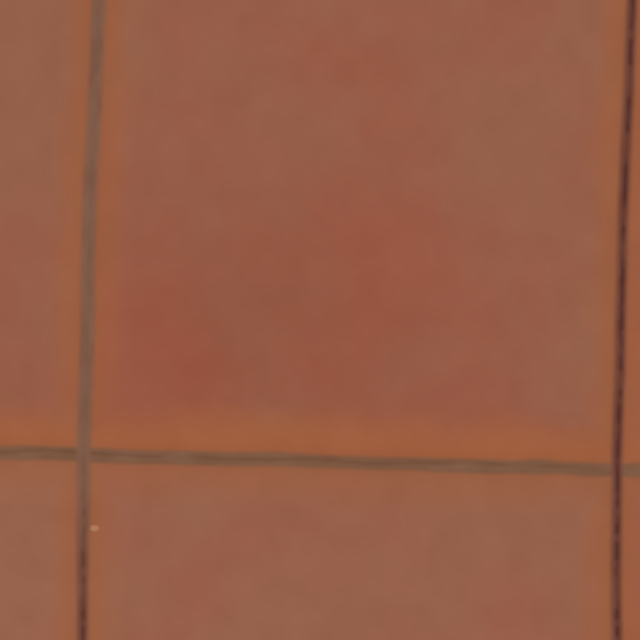
Give the GLSL for this texture, as a Shadertoy shader.

```glsl
// Worn terracotta floor tiles with soft orange rims and uneven grout joints
float hash(vec2 p) {
    vec3 q = fract(vec3(p.xyx) * 0.1031);
    q += dot(q, q.yzx + 33.33);
    return fract((q.x + q.y) * q.z);
}

float noise(vec2 p) {
    vec2 i = floor(p), f = fract(p);
    f = f * f * (3.0 - 2.0 * f);
    return mix(mix(hash(i), hash(i + vec2(1, 0)), f.x),
               mix(hash(i + vec2(0, 1)), hash(i + vec2(1, 1)), f.x), f.y);
}

float fbm(vec2 p) {
    float sum = 0.0, amp = 0.5;
    for (int i = 0; i < 4; i++) {
        sum += amp * noise(p);
        p = mat2(1.6, 1.2, -1.2, 1.6) * p + 17.3;
        amp *= 0.5;
    }
    return sum / 0.9375;
}

// Soft-edged band of the given half width
float band(float dist, float halfWidth, float soft) {
    return 1.0 - smoothstep(halfWidth - soft, halfWidth + soft, abs(dist));
}

void mainImage(out vec4 fragColor, in vec2 fragCoord) {
    vec2 uv = fragCoord / iResolution.xy;
    float soft = max(0.005, 1.0 / iResolution.y);

    // Slightly skewed tile grid
    const float size = 0.833;
    vec2 grid = vec2(uv.x - 0.13 - 0.025 * uv.y * uv.y,
                     uv.y - 0.293 + 0.028 * uv.x) / size;
    grid += 0.004 * (vec2(noise(uv.yx * 14.0), noise(uv * 14.0 + 40.0)) - 0.5);
    vec2 tile = floor(grid), cell = fract(grid);
    vec2 joint = (grid - floor(grid + 0.5)) * size;

    // Clay body: greyed and reddened clouds
    float cloud = fbm(uv * 5.0 + tile * 7.0 + 3.0);
    vec3 color = mix(vec3(0.602, 0.35, 0.272), vec3(0.588, 0.382, 0.296),
                     smoothstep(0.2, 0.8, cloud + 0.3 * (cell.x + cell.y - 0.9)));
    vec2 blot = (cell - vec2(0.32, 0.27)) / vec2(0.24, 0.2);
    color -= vec3(0.01, 0.022, 0.02) * exp(-dot(blot, blot)) * (0.5 + cloud);
    color += 0.012 * (hash(tile + 9.0) - 0.5);

    // Orange rims, widest along the lower side
    float ragged = 0.7 + 0.6 * fbm(uv * 9.0 + 5.0);
    vec2 inset = min(cell, 1.0 - cell) * size / ragged;
    float lower = 1.0 - smoothstep(0.025, 0.1, cell.y * size / ragged);
    float sides = 1.0 - smoothstep(0.0, 0.075, inset.x);
    float upper = 1.0 - smoothstep(0.0, 0.09, inset.y);
    float rim = max(lower, max(0.85 * sides, 0.65 * upper));
    color = mix(color, vec3(0.64, 0.38, 0.245), rim * 0.85);

    // Faint mottling and a dirt halo beside the joints
    color += 0.022 * (fbm(uv * 26.0) - 0.5);
    color *= 1.0 - 0.1 * exp(-min(abs(joint.x), abs(joint.y)) * 80.0);

    // Rare pale chips
    vec2 chipId = floor(uv * 9.0);
    vec2 chip = fract(uv * 9.0) - 0.25 - 0.5 * vec2(hash(chipId), hash(chipId + 31.0));
    float chipped = step(0.95, hash(chipId + 70.0));
    color = mix(color, vec3(0.74, 0.56, 0.45),
                0.6 * chipped * (1.0 - smoothstep(0.02, 0.08, length(chip * vec2(0.8, 1.2)))));

    // Horizontal grout with a broken, shaded crease
    float grain = fbm(uv * vec2(25.0, 70.0));
    float bed = band(joint.y, 0.009 + 0.003 * noise(uv * 25.0), soft);
    color = mix(color, vec3(0.485, 0.345, 0.26) + 0.06 * (grain - 0.5), bed * 0.95);
    float crease = band(joint.y - 0.006 + 0.008 * noise(uv * 12.0), 0.002, soft);
    color = mix(color, vec3(0.38, 0.25, 0.2), 0.5 * crease * noise(uv * 22.0));

    // Vertical grout: pale where filled, thin and dark where worn open
    float column = floor(grid.x + 0.5);
    float worn = max(mod(column, 2.0), 0.8 - 0.8 * smoothstep(0.03, 0.3, uv.y));
    float fill = band(joint.x, mix(0.011, 0.0085, worn), soft);
    vec3 grout = mix(vec3(0.495, 0.355, 0.285), vec3(0.45, 0.275, 0.22), worn);
    color = mix(color, grout + 0.06 * (fbm(uv * vec2(70.0, 25.0)) - 0.5), fill * 0.92);
    float pits = smoothstep(0.1, 0.8, noise(uv * vec2(50.0, 75.0)));
    float gap = band(joint.x - 0.001, 0.003, soft) * (0.35 + 0.65 * pits);
    color = mix(color, vec3(0.28, 0.15, 0.14), gap * mix(0.08, 0.8, worn));

    fragColor = vec4(color, 1.0);
}
```
